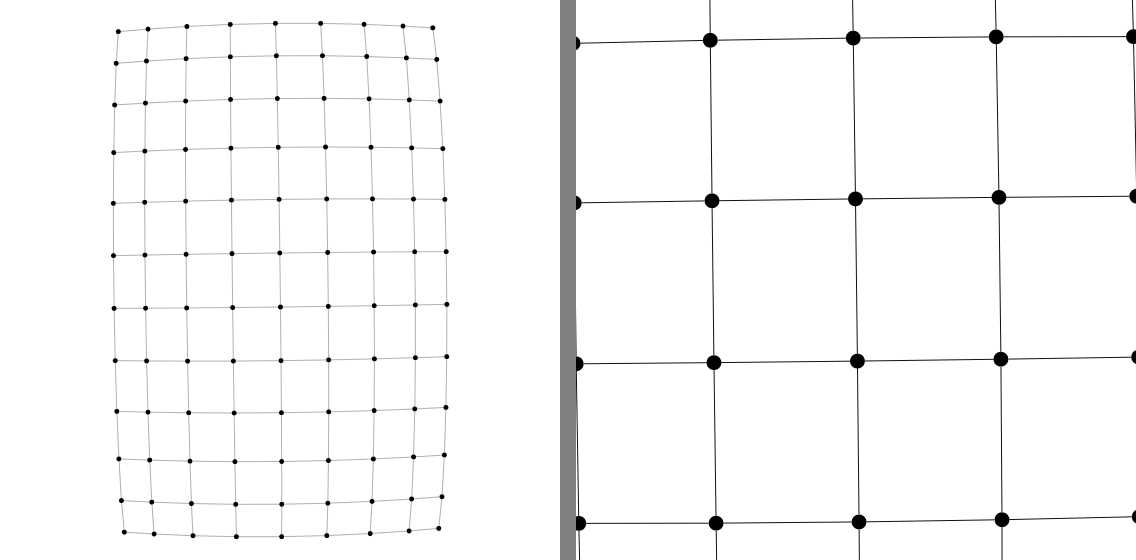
Left: the whole. Right: its middle third, enlarged.
Write a Shadertoy shader that draws this pattern.

```glsl
// A bulging net of 9 by 12 black nodes joined by hairlines on white.
// Each node is placed by a barrel-shaped polynomial with a slight tilt;
// loops draw a dot per node and straight links to its right and upper neighbours.

// Maps a grid index (column, row) to canvas position.
vec2 nodePosition(vec2 index) {
    vec2 g = (index - vec2(4.0, 5.5)) / vec2(4.0, 5.5);
    vec2 g2 = g * g;

    // Spacing shrinks towards the rim
    vec2 p = g * (vec2(0.3438, 0.5313)
                - vec2(0.0316, 0.0417) * g2
                - vec2(0.0150, 0.0313) * g2 * g2);

    // Outer rows and columns bow inwards
    float side = p.x / 0.2971;
    p *= 1.0 - vec2(0.0553 * g2.y, 0.0249 * side * side);
    p.x -= 0.0029 * g2.y;

    // Small anticlockwise tilt about the centre
    return vec2(0.5003, 0.5) + p + 0.012 * vec2(-p.y, p.x);
}

float segmentDistance(vec2 p, vec2 a, vec2 b) {
    vec2 ab = b - a;
    float t = clamp(dot(p - a, ab) / dot(ab, ab), 0.0, 1.0);
    return length(p - a - t * ab);
}

void mainImage(out vec4 fragColor, in vec2 fragCoord) {
    float pixel = 1.0 / min(iResolution.x, iResolution.y);
    vec2 uv = (fragCoord - 0.5 * iResolution.xy) * pixel + 0.5;

    // Nearest dot centre and nearest link
    float dotDistance = 1.0;
    float linkDistance = 1.0;
    for (int row = 0; row < 12; row++) {
        for (int column = 0; column < 9; column++) {
            vec2 index = vec2(column, row);
            vec2 node = nodePosition(index);
            dotDistance = min(dotDistance, length(uv - node));
            if (column < 8) {
                vec2 right = nodePosition(index + vec2(1.0, 0.0));
                linkDistance = min(linkDistance, segmentDistance(uv, node, right));
            }
            if (row < 11) {
                vec2 above = nodePosition(index + vec2(0.0, 1.0));
                linkDistance = min(linkDistance, segmentDistance(uv, node, above));
            }
        }
    }

    // Hairlines thinner than a pixel fade instead of vanishing
    float lineWidth = 0.00056;
    float halfWidth = 0.5 * max(lineWidth, pixel);
    float link = clamp((halfWidth - linkDistance) / pixel + 0.5, 0.0, 1.0)
               * min(1.0, lineWidth / pixel);
    float disc = clamp((0.0044 - dotDistance) / pixel + 0.5, 0.0, 1.0);

    fragColor = vec4(vec3(1.0 - max(link, disc)), 1.0);
}
```
